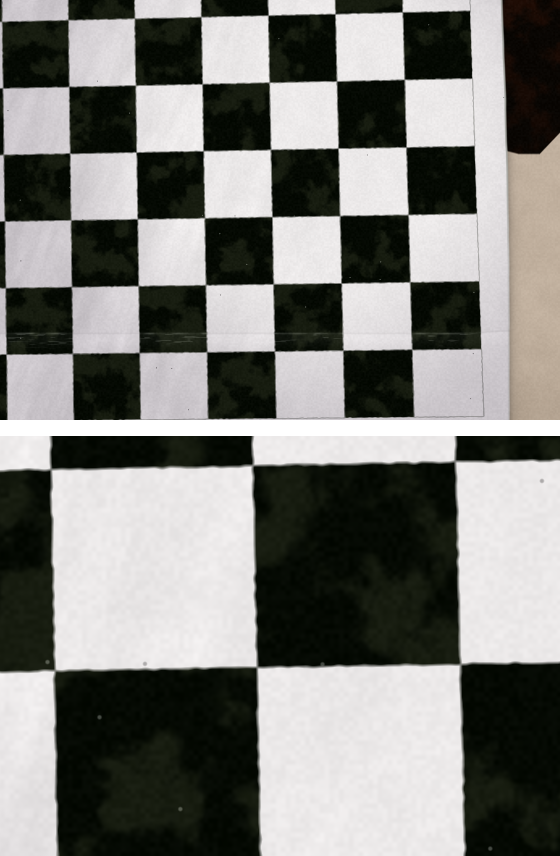
Top: the whole. Bottom: its middle third, enlarged.
This pattern is drawn by a Shadertoy shader. Its source:

```glsl
// A printed checkerboard on creased paper, lying on a tan table by a dark object.
// A bent perspective grid gives the squares; value noise adds grain, wrinkles,
// uneven ink and specks, and a soft radial light shades the sheet.

float hash(vec2 p) {
    vec3 q = fract(vec3(p.xyx) * 0.1031);
    q += dot(q, q.yzx + 33.33);
    return fract((q.x + q.y) * q.z);
}

float noise(vec2 p) {
    vec2 i = floor(p), f = fract(p);
    f = f * f * (3.0 - 2.0 * f);
    return mix(mix(hash(i), hash(i + vec2(1, 0)), f.x),
               mix(hash(i + vec2(0, 1)), hash(i + vec2(1, 1)), f.x), f.y);
}

float fbm(vec2 p) {
    float sum = 0.0, amp = 0.5;
    for (int i = 0; i < 4; i++) {
        sum += amp * noise(p);
        p = p * 2.03 + 17.0;
        amp *= 0.5;
    }
    return sum;
}

// Column and row of the board, whose lines spread and tilt slightly
vec2 boardCoord(vec2 p) {
    float row = (p.y - 0.0521 + 0.0233 * p.x) / (0.1585 + 0.0023 * p.x);
    float x = p.x - 0.0052 - 0.0021 * row;
    float col = x / (0.1573 + (0.00028 + 0.000064 * row) * x / 0.158);
    return vec2(col, row);
}

// Smoothed square waves: +1 on even cells, -1 on odd ones
vec2 squareWave(vec2 g, float soft) {
    return clamp((0.5 - abs(mod(g + 0.5, 2.0) - 1.0)) / soft, -1.0, 1.0);
}

// Rare small dots, one candidate per grid cell
float specks(vec2 p) {
    vec2 q = p * 28.0, id = floor(q);
    vec2 centre = 0.3 + 0.4 * vec2(hash(id + 3.1), hash(id + 8.7));
    float dotMask = 1.0 - smoothstep(0.02, 0.07, length(fract(q) - centre));
    return dotMask * step(0.975, hash(id + 51.0));
}

void mainImage(out vec4 fragColor, in vec2 fragCoord) {
    // Canvas heights, measured down from the top left
    vec2 p = vec2(fragCoord.x, iResolution.y - fragCoord.y) / iResolution.y;
    float aa = max(1.0 / iResolution.y, 0.0014);
    float grain = noise(p * 260.0) - 0.5;
    float blotch = fbm(p * 24.0);

    // Ink coverage, with slightly ragged borders
    vec2 ragged = vec2(noise(p * 150.0), noise(p * 150.0 + 40.0)) - 0.5;
    vec2 grid = boardCoord(p + ragged * 0.0015);
    vec2 wave = squareWave(grid, aa / 0.16);
    vec2 inside = smoothstep(vec2(-aa), vec2(aa), (vec2(7, 6) - grid) * 0.16);
    float ink = (0.5 + 0.5 * wave.x * wave.y) * inside.x * inside.y;

    // Horizontal fold across the lower part of the sheet
    float fold = p.y - 0.794 + 0.006 * smoothstep(1.1, 1.21, p.x);
    float foldLine = exp(-pow(fold / 0.0025, 2.0));
    float foldBand = smoothstep(-0.004, 0.004, fold) * (1.0 - smoothstep(0.015, 0.042, fold));

    // Paper, brightest above the middle, with slanted wrinkles to the left
    float light = 1.0 - smoothstep(0.30, 0.76, length(p - vec2(0.76, 0.34)));
    vec3 paper = mix(vec3(0.785, 0.765, 0.785), vec3(0.925, 0.915, 0.915), light);
    float wrinkle = fbm(vec2(p.x * 26.0 + p.y * 9.0, p.y * 7.0)) - 0.47;
    paper += wrinkle * 0.13 * (1.0 - smoothstep(0.2, 1.0, p.x));
    paper += grain * 0.035 + (blotch - 0.47) * 0.03;
    paper += 0.025 * foldBand - 0.035 * foldLine;

    // Uneven black ink, worn along the fold
    float wear = smoothstep(0.48, 0.68, blotch + 0.10 * hash(floor(grid) + 20.0));
    vec3 black = mix(vec3(0.018, 0.036, 0.010), vec3(0.090, 0.110, 0.062), wear);
    black += grain * 0.03 + 0.035 * foldBand;
    float scratch = smoothstep(0.35, 0.75, noise(vec2(p.x * 45.0, p.y * 12.0)));
    black += foldLine * (0.05 + 0.12 * scratch);
    black += 0.10 * foldBand * smoothstep(0.72, 0.9, noise(vec2(p.x * 40.0, p.y * 300.0)));

    float dust = specks(p);
    paper -= 0.25 * dust;
    black += 0.25 * dust;
    vec3 sheet = mix(paper, black, ink);

    // Table and the dark rounded object at the upper right
    vec3 table = vec3(0.755, 0.69, 0.62) + grain * 0.03 + (blotch - 0.47) * 0.05;
    table -= 0.05 * smoothstep(0.75, 1.0, p.y);
    float rim = min(0.366, 0.366 - (p.x - 1.285) * 1.05);
    rim -= 0.25 * max(1.235 - p.x, 0.0);
    vec3 objectColor = mix(vec3(0.035, 0.022, 0.010), vec3(0.125, 0.050, 0.020),
                           smoothstep(0.40, 0.70, blotch) * (1.0 - 0.6 * p.y / 0.366));
    objectColor += grain * 0.025;
    vec3 behind = mix(objectColor, table, smoothstep(-aa, aa * 1.5, p.y - rim));

    // Sheet edge with a thin grey side and a faint cast shadow
    float edge = p.x - 1.197 - 0.0165 * sin(min(p.y / 0.75, 1.0) * 1.5708);
    edge += (noise(vec2(p.y * 30.0, 2.0)) - 0.5) * 0.0015;
    behind *= 1.0 - 0.22 * exp(-max(edge, 0.0) * 110.0);
    float side = smoothstep(-0.006, -0.002, edge) * (1.0 - 0.6 * smoothstep(0.3, 0.7, p.y));
    sheet = mix(sheet, vec3(0.55, 0.56, 0.53), 0.75 * side);

    fragColor = vec4(clamp(mix(sheet, behind, smoothstep(-aa, aa, edge)), 0.0, 1.0), 1.0);
}
```
